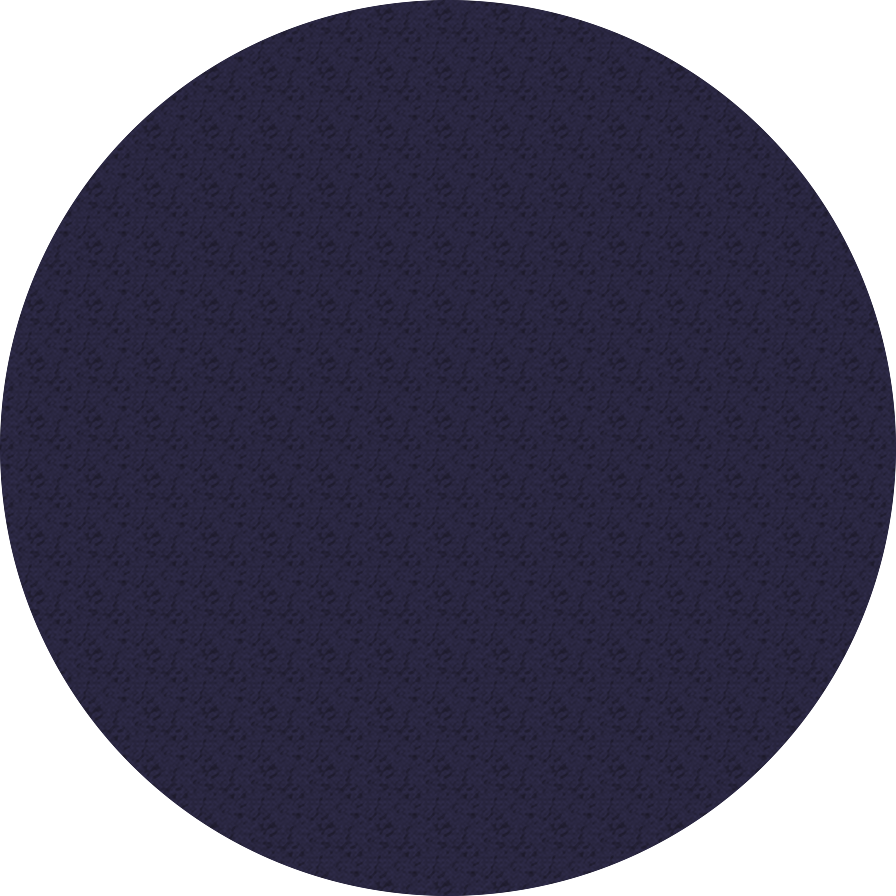
Reproduce this texture procedurally as a WebGL 2 fragment shader.

```glsl
#version 300 es
precision highp float;

uniform vec2 u_resolution;
out vec4 fragColor;

const float TAU = 6.2831853;

// Unit gradient for a lattice cell, wrapped so the cloth repeats
vec2 cellGradient(vec2 cell, vec2 period, float seed) {
    cell = mod(cell, period);
    float h = fract(sin(dot(cell, vec2(127.1, 311.7)) + seed * 17.3) * 4375.85);
    return vec2(cos(h * TAU), sin(h * TAU));
}

float gradientNoise(vec2 p, vec2 period, float seed) {
    vec2 i = floor(p);
    vec2 f = p - i;
    vec2 s = f * f * f * (f * (f * 6.0 - 15.0) + 10.0);
    vec2 e = vec2(1.0, 0.0);
    float a = dot(cellGradient(i, period, seed), f);
    float b = dot(cellGradient(i + e.xy, period, seed), f - e.xy);
    float c = dot(cellGradient(i + e.yx, period, seed), f - e.yx);
    float d = dot(cellGradient(i + e.xx, period, seed), f - e.xx);
    return mix(mix(a, b, s.x), mix(c, d, s.x), s.y);
}

// Brightness of the woven threads, one repeat per unit
float clothTone(vec2 p) {
    vec2 diagonal = vec2(p.x - p.y, p.x + p.y);

    // Regular over-and-under threads
    vec2 thread = cos(p * 12.0 * TAU);
    float weave = thread.x * thread.y + 0.4 * thread.y;

    // Uneven yarn and short dark gaps rising to the right
    float yarn = gradientNoise(p * 15.0, vec2(15.0), 1.0);
    float patches = gradientNoise(p * 3.0, vec2(3.0), 2.0);
    float gaps = gradientNoise(diagonal * vec2(10.0, 5.0), vec2(10.0, 5.0), 3.0);
    float gapDepth = smoothstep(0.05, 0.45, gaps + 0.3 * patches);

    return 0.84 + 0.12 * weave + 0.4 * yarn - 0.45 * gapDepth;
}

void main() {
    float canvas = min(u_resolution.x, u_resolution.y);
    vec2 p = (gl_FragCoord.xy - 0.5 * u_resolution) / canvas;

    vec3 cloth = mix(vec3(0.10, 0.09, 0.145), vec3(0.176, 0.164, 0.278), clothTone(p * 15.4));

    // Round cloth on a white ground
    float pixel = 1.0 / canvas;
    float disc = 1.0 - smoothstep(-0.5 * pixel, 0.5 * pixel, length(p) - 0.5);
    fragColor = vec4(mix(vec3(1.0), cloth, disc), 1.0);
}
```
